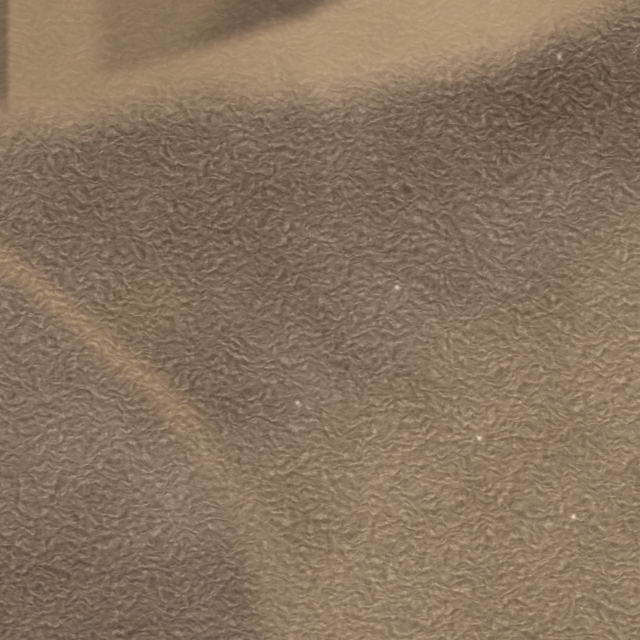
Reproduce this texture procedurally as a Shadertoy shader.

```glsl
vec2 hash2(vec2 cell) {
    vec3 q = fract(cell.xyx * vec3(0.1031, 0.1030, 0.0973));
    q += dot(q, q.yzx + 33.33);
    return fract((q.xx + q.yz) * q.zy);
}

// Distance to the nearest scattered cell centre
float cellular(vec2 q) {
    vec2 base = floor(q), local = fract(q);
    float nearest = 4.0;
    for (int j = -1; j <= 1; j++)
    for (int i = -1; i <= 1; i++) {
        vec2 offset = vec2(i, j);
        vec2 delta = offset + hash2(base + offset) - local;
        nearest = min(nearest, dot(delta, delta));
    }
    return sqrt(nearest);
}

float layeredSines(vec2 q) {
    float sum = 0.0, amplitude = 0.5;
    for (int i = 0; i < 5; i++) {
        sum += amplitude * sin(q.x + 1.7 * sin(q.y * 0.8)) * cos(q.y + 1.3 * sin(q.x * 0.7));
        q = mat2(1.5, 1.1, -1.1, 1.5) * q + 2.3;
        amplitude *= 0.6;
    }
    return sum;
}

// Side-lit relief of the cellular surface
float relief(vec2 q, vec2 lightStep) {
    return cellular(q + lightStep) - cellular(q - lightStep);
}

// Curled fibres, lit from a slowly turning direction
float fibres(vec2 p) {
    vec2 warp = vec2(layeredSines(p * 51.0), layeredSines(p.yx * 57.0 + 4.0));
    vec2 q = p + 0.0075 * warp;
    float turn = 1.6 * layeredSines(p * 37.0 + 9.0);
    vec2 light = 0.20 * vec2(sin(turn), -cos(turn));
    float coarse = relief(q * vec2(58.0, 92.0), light);
    float medium = relief(q * vec2(88.0, 128.0) + 17.0, light);
    float fine = relief(p * vec2(150.0, 190.0) + 41.0, light);
    float matted = 0.50 * coarse + 0.50 * medium + 0.16 * fine;
    float crest = max(matted - 0.17, 0.0);
    return matted + 0.7 * crest;
}

// Signed distance to the curved trail, positive on its right
float trailDistance(vec2 p) {
    float centre = 0.45 - 0.126 * p.y - 1.055 * p.y * p.y;
    float slope = 0.126 + 2.11 * p.y;
    return (p.x - centre) / sqrt(1.0 + slope * slope);
}

float glow(vec2 p, vec2 centre, vec2 size) {
    vec2 d = (p - centre) / size;
    return exp(-dot(d, d));
}

vec3 fieldColour(vec2 p, float trail, float blotch) {
    float slopeSide = 0.72 * (p.x - 0.35) - (p.y - 0.25);
    vec3 colour = mix(vec3(0.489, 0.413, 0.349), vec3(0.580, 0.488, 0.398),
                      smoothstep(-0.20, 0.26, slopeSide + 0.05 * blotch));
    colour -= 0.070 * glow(p, vec2(0.97, 0.85), vec2(0.28, 0.10));
    colour -= 0.022 * glow(p, vec2(0.32, 0.69), vec2(0.22, 0.13));
    colour += vec3(0.030, 0.022, 0.0) * glow(p, vec2(0.23, 0.52), vec2(0.09, 0.07));

    // Shaded ground left of the trail
    float leftSide = 1.0 - smoothstep(-0.08, 0.02, trail);
    vec3 shade = mix(vec3(0.455, 0.382, 0.322), vec3(0.515, 0.434, 0.363),
                     smoothstep(0.08, 0.32, p.y));
    shade += 0.045 * glow(p, vec2(0.29, 0.20), vec2(0.12, 0.18));
    return mix(colour, shade, leftSide) + 0.026 * blotch;
}

vec3 roadColour(vec2 p, float blotch) {
    vec3 sand = mix(vec3(0.625, 0.525, 0.410), vec3(0.690, 0.582, 0.465),
                    smoothstep(0.12, 0.58, p.x));
    sand -= 0.035 * smoothstep(0.72, 1.0, p.x);
    return sand + 0.014 * blotch;
}

void mainImage(out vec4 fragColor, in vec2 fragCoord) {
    vec2 p = fragCoord / iResolution.xy;
    float blotch = layeredSines(p * 13.0 + 2.0);
    float fibre = fibres(p);
    float trail = trailDistance(p);

    // Field and curved trail
    vec3 colour = fieldColour(p, trail, blotch);
    float trailWidth = mix(0.034, 0.022, smoothstep(0.1, 0.55, p.y));
    float track = exp(-pow((trail + 0.007 * blotch) / trailWidth, 2.0));
    vec3 trackColour = mix(vec3(0.580, 0.490, 0.403), vec3(0.617, 0.515, 0.402),
                           smoothstep(0.2, 0.45, p.y));
    colour = mix(colour, trackColour, 0.88 * track);

    // Pale road with soft curved borders
    float lower = 0.775 + p.x * (0.22 + p.x * (-0.36 + 0.36 * p.x));
    float upper = 0.86 + 0.07 * p.x + 0.36 * p.x * p.x;
    float border = p.y - lower + 0.016 * blotch + 0.012 * fibre;
    float road = smoothstep(-0.036, 0.058, border);
    colour = mix(colour, roadColour(p, blotch), road);

    // Brown patch above the road and its dark corner
    float patchMask = smoothstep(-0.018, 0.022, p.y - upper + 0.010 * blotch)
                    * smoothstep(0.125, 0.185, p.x);
    float corner = smoothstep(0.27, 0.37, p.x + 0.7 * (0.95 - p.y));
    vec3 patchColour = mix(vec3(0.540, 0.450, 0.345), vec3(0.435, 0.360, 0.290), corner);
    colour = mix(colour, patchColour, patchMask);
    float rim = (1.0 - smoothstep(0.006, 0.020, p.x)) * smoothstep(0.80, 0.87, p.y);
    colour = mix(colour, vec3(0.440, 0.370, 0.300), 0.85 * rim);

    // Relief is gentler on the packed sand
    float roughness = mix(0.24, 0.065, road) * mix(1.0, 0.8, track);
    colour += roughness * fibre * vec3(1.0, 0.97, 0.92);
    colour += 0.016 * layeredSines(p * 38.0 + 8.0) * vec3(1.0, 0.5, 0.6);

    // Sparse mineral glints
    vec2 glints[5] = vec2[5](vec2(0.874, 0.911), vec2(0.749, 0.315), vec2(0.465, 0.371),
                            vec2(0.620, 0.551), vec2(0.896, 0.193));
    for (int i = 0; i < 5; i++) {
        colour += 0.34 * glow(p, glints[i], vec2(0.0036));
    }

    fragColor = vec4(clamp(colour, 0.0, 1.0), 1.0);
}
```
